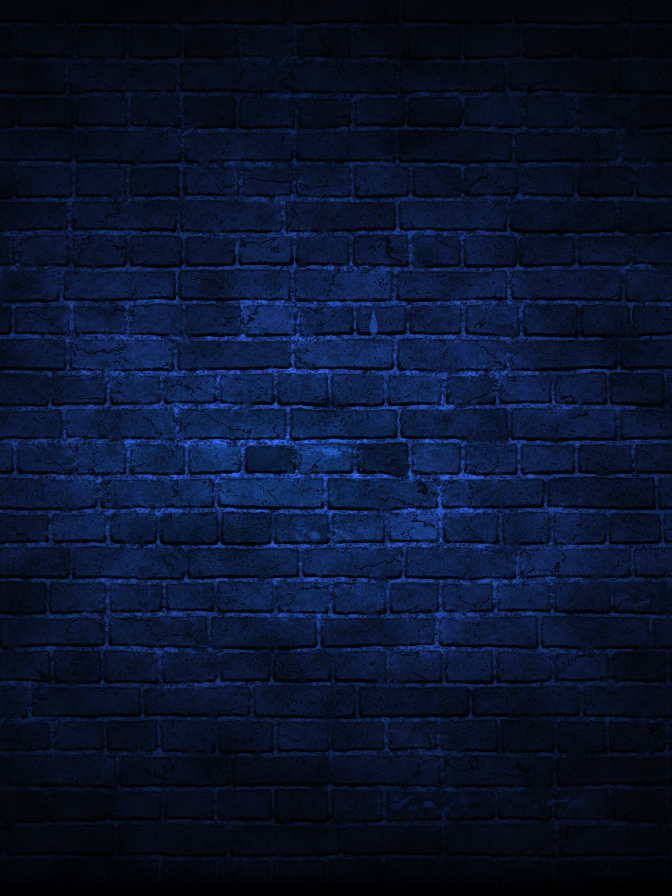
A Shadertoy shader for this texture:

```glsl
float hash(vec2 p) {
    p = fract(p * vec2(0.1031, 0.1137));
    p += dot(p, p.yx + 33.33);
    return fract((p.x + p.y) * p.x * 17.0);
}

// Distances to the nearest and second nearest cell point
vec2 cellular(vec2 p) {
    vec2 cell = floor(p), near = vec2(9.0);
    for (int y = -1; y <= 1; y++)
    for (int x = -1; x <= 1; x++) {
        vec2 id = cell + vec2(x, y);
        vec2 point = id + vec2(hash(id + 7.0), hash(id + 61.0));
        float d = length(point - p);
        near = d < near.x ? vec2(d, near.x) : vec2(near.x, min(near.y, d));
    }
    return near;
}

float waves(vec2 p) {
    float sum = 0.0, amp = 0.5;
    for (int i = 0; i < 4; i++) {
        sum += amp * sin(p.x + 1.7 * sin(p.y * 0.8)) * sin(p.y + 1.3 * sin(p.x * 0.7));
        p = mat2(1.5, 1.2, -1.2, 1.5) * p + 2.3;
        amp *= 0.6;
    }
    return sum;
}

float blob(vec2 p, vec2 center, vec2 size) {
    vec2 d = (p - center) / size;
    return exp(-dot(d, d));
}

// Horizontal start of each course, as a share of the height
float courseOffset(float row, bool isLong) {
    if (!isLong) return row < 9.0 || row == 12.0 ? 0.015 : 0.052;
    if (row < 12.0) return 0.069;
    if (row > 18.0) return row < 20.0 ? 0.025 : -0.002;
    return mod(row, 4.0) < 2.0 ? 0.109 : 0.077;
}

void mainImage(out vec4 fragColor, in vec2 fragCoord) {
    vec2 p = fragCoord / iResolution.y;
    p.y = 1.0 - p.y;

    // Surface noise, from broad stains to fine grain
    float cloud = waves(p * vec2(17.0, 23.0) + 1.0);
    float stain = waves(p * 52.0);
    float rough = waves(p * vec2(190.0, 250.0) + 4.0);
    float grain = cellular(p * 270.0).x - 0.45;
    vec2 cracks = cellular(p * 15.0 + 0.16 * vec2(rough, stain));

    // Alternating courses of long and short bricks
    vec2 q = p + 0.0013 * vec2(rough + stain, 0.8 * rough + 1.3 * stain);
    q.y += 0.0012 * sin(p.x * 17.0 + floor(p.y * 26.0) * 2.1);
    float row = floor((q.y - 0.0286) / 0.0387);
    bool isLong = mod(row, 2.0) > 0.5;
    float width = isLong ? 0.1234 : 0.0625;
    float offset = courseOffset(row, isLong);
    float along = (q.x - offset) / width;
    float column = floor(along);
    if (along - column < 0.11 * hash(vec2(column + 20.0, row + 30.0))) column -= 1.0;
    float left = column + 0.11 * hash(vec2(column + 20.0, row + 30.0));
    float right = column + 1.0 + 0.11 * hash(vec2(column + 21.0, row + 30.0));
    vec2 center = vec2(offset + 0.5 * (left + right) * width, 0.0286 + (row + 0.5) * 0.0387);

    // Depth inside the rounded brick outline
    vec2 corner = abs(q - center) - vec2(0.5 * (right - left) * width, 0.01935) + 0.005;
    float depth = 0.005 - length(max(corner, 0.0)) - min(max(corner.x, corner.y), 0.0);
    depth += 0.0007 * rough + 0.0012 * grain;
    float side = (q.y - center.y) / 0.01935;
    float level = smoothstep(0.6, 0.8, abs(side));
    float lower = smoothstep(0.2, 0.8, side);

    // Brick faces: own tone, stains, pits and cracks
    float tone = 0.62 + 0.34 * hash(vec2(column + 50.0, row + 11.0));
    tone -= 0.25 * blob(center, vec2(0.298, 0.513), vec2(0.025, 0.012));
    tone -= 0.3 * blob(center, vec2(0.423, 0.513), vec2(0.025, 0.012));
    tone -= 0.25 * blob(center, vec2(0.088, 0.435), vec2(0.025, 0.012));
    tone += 0.3 * blob(center, vec2(0.477, 0.59), vec2(0.025, 0.012));
    float light = max(tone, 0.42) * (1.0 + 0.36 * cloud + 0.34 * stain + 0.3 * rough + 0.5 * grain);
    light *= 1.0 - 0.6 * smoothstep(0.3, 0.5, rough - 0.5 * cloud) * step(0.0, grain);
    float crack = smoothstep(0.03, 0.012, cracks.y - cracks.x);
    light *= 1.0 - 0.75 * crack * smoothstep(0.05, 0.2, cloud);

    // Sharp dark recess around each brick, deepest along its lower edge
    float recess = smoothstep(0.0056, 0.0034, depth - 0.0012 * lower);
    light *= 1.0 - recess * (0.42 + 0.45 * lower) * smoothstep(-0.4, 0.0, stain + 0.25 * lower);

    // Thin pale mortar, ragged and broken along its length
    float thickness = 0.0019 + 0.0007 * level - 0.0006 * lower + 0.0011 * cloud;
    float ridge = 1.0 - smoothstep(-0.0006, 0.0006, depth - thickness);
    float worn = smoothstep(-0.35, 0.05, stain + 0.5 * cloud + 0.3 * level);
    float crumbs = 1.3 + 0.9 * rough + 1.4 * grain + 0.4 * stain;
    light = mix(light, max(crumbs, 0.1) * mix(0.85, 1.15, level), ridge * mix(0.3, 1.0, worn));

    // Crumbs of mortar smeared over the faces
    float smear = smoothstep(0.2, 0.45, cloud + 0.5 * rough) * smoothstep(0.012, 0.002, depth);
    light += 0.5 * smear * smoothstep(0.05, 0.25, rough + grain);

    // Scuffed plaster patches and a small drip
    float scuff = blob(p, vec2(0.365, 0.596), vec2(0.03, 0.011))
        + 1.8 * blob(p, vec2(0.48, 0.897), vec2(0.045, 0.009))
        + 1.8 * blob(p, vec2(0.62, 0.896), vec2(0.03, 0.008))
        + blob(p, vec2(0.37, 0.504), vec2(0.03, 0.004))
        + blob(p, vec2(0.72, 0.67), vec2(0.03, 0.01));
    light += scuff * smoothstep(0.05, 0.3, rough + 0.5 * stain);
    float dripWidth = mix(0.002, 0.006, smoothstep(0.348, 0.37, p.y));
    light += 1.2 * smoothstep(0.35, 0.65, blob(p, vec2(0.417, 0.36), vec2(dripWidth, 0.017)));

    // Central glow fading to black at the rim
    vec2 fade = (p - vec2(0.36, 0.5)) / vec2(0.45, 0.345);
    float glow = (0.46 * exp(-dot(fade, fade)) + 0.016) * smoothstep(1.0, 0.965, p.y);
    light = max(light, 0.05);
    float blue = glow * light / (0.88 + 0.2 * light);
    float teal = blob(p, vec2(0.3, 0.53), vec2(0.2, 0.15)) * (1.0 - ridge);
    vec3 color = blue * vec3(0.21 - 0.04 * teal, 0.42 + 0.04 * teal, 1.0);
    color += vec3(0.002, 0.007, 0.008) * smoothstep(1.0, 0.93, p.y);
    fragColor = vec4(color, 1.0);
}
```
